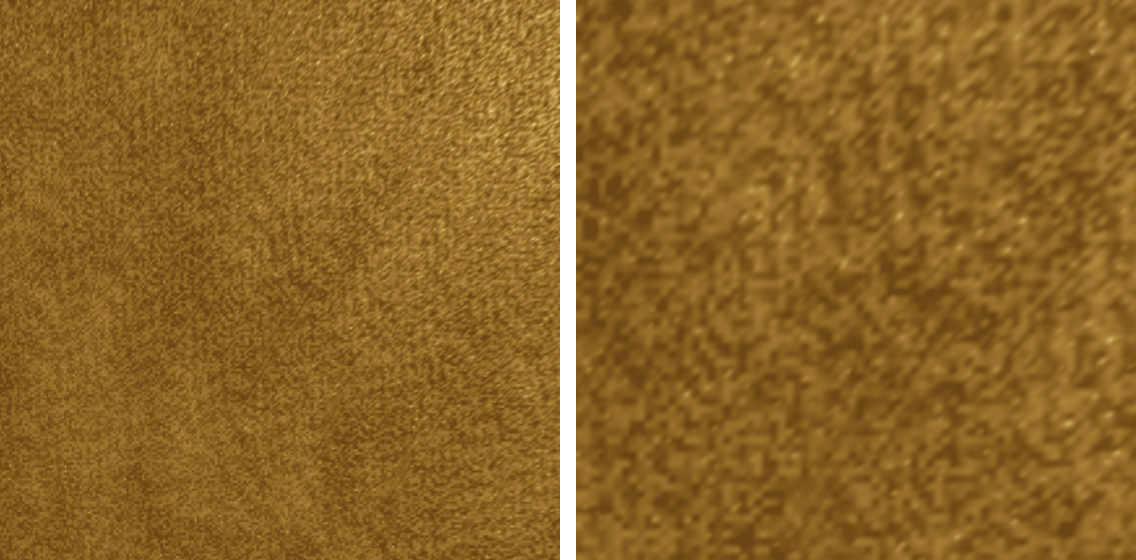
Left: the whole. Right: its middle third, enlarged.
This texture is drawn by a three.js fragment shader. Its source:

```glsl
// Brushed gold metallic paint with mottling, fine grain and glitter flecks.
varying vec2 vUv;

#define DARK_GOLD vec3(0.455, 0.305, 0.092)
#define MID_GOLD vec3(0.560, 0.400, 0.140)
#define LIGHT_GOLD vec3(0.650, 0.490, 0.210)
#define GLINT_GOLD vec3(0.900, 0.770, 0.470)
#define FLOW_ORIGIN vec2(-0.30, -0.15)
#define GLOW_CENTER vec2(1.03, 0.93)
#define MOTTLE_SCALE 10.0
#define MOTTLE_CONTRAST 0.95
#define GRAIN_SCALE 215.0
#define GRAIN_CONTRAST 0.95
#define GLINT_SCALE 85.0
#define GLINT_STRENGTH 0.95

float hash(vec2 p) {
  return fract(sin(dot(p, vec2(127.1, 311.7))) * 43758.5453);
}

float noise(vec2 p) {
  vec2 cell = floor(p);
  vec2 f = fract(p);
  f = f * f * (3.0 - 2.0 * f);
  float low = mix(hash(cell), hash(cell + vec2(1.0, 0.0)), f.x);
  float high = mix(hash(cell + vec2(0.0, 1.0)), hash(cell + 1.0), f.x);
  return mix(low, high, f.y);
}

// Cloudy stains, centred on zero
float mottle(vec2 p) {
  float sum = 0.0;
  float weight = 0.36;
  for (int i = 0; i < 4; i++) {
    sum += weight * (noise(p) - 0.5);
    p = mat2(1.6, 1.2, -1.2, 1.6) * p + 17.3;
    weight *= 0.72;
  }
  return sum;
}

// Fine noise smeared along the flow, centred on zero
float grain(vec2 uv, vec2 flow, float smear) {
  float sum = 0.0;
  for (int i = -2; i <= 2; i++) {
    sum += noise((uv + flow * smear * float(i)) * GRAIN_SCALE);
  }
  return sum / 5.0 - 0.5;
}

// Scattered soft flecks, drawn out along the flow
float glints(vec2 uv, vec2 flow, float reach, float density, float scale) {
  vec2 p = uv * scale;
  vec2 size = vec2(mix(0.0019, 0.0042, reach), mix(0.0016, 0.0021, reach));
  float sum = 0.0;
  for (int y = -1; y <= 1; y++) {
    for (int x = -1; x <= 1; x++) {
      vec2 cell = floor(p) + vec2(float(x), float(y));
      vec2 jitter = vec2(hash(cell + 3.7), hash(cell + 51.3));
      vec2 d = (cell + jitter - p) / scale;
      vec2 q = vec2(dot(d, flow), dot(d, vec2(-flow.y, flow.x))) / size;
      float shine = hash(cell + 92.1);
      float present = step(hash(cell + 23.9), density);
      sum += present * shine * shine * exp(-dot(q, q));
    }
  }
  return sum;
}

// Gold ramp from shadow through midtone to highlight
vec3 goldRamp(float tone) {
  vec3 color = mix(DARK_GOLD, MID_GOLD, clamp(tone * 2.0, -0.35, 1.0));
  color = mix(color, LIGHT_GOLD, clamp(tone * 2.0 - 1.0, 0.0, 1.0));
  return mix(color, GLINT_GOLD, clamp((tone - 1.0) * 0.75, 0.0, 1.0));
}

void main() {
  // Flow fans out from beyond the lower left and lengthens with distance
  vec2 fan = vUv - FLOW_ORIGIN;
  vec2 flow = normalize(fan);
  float reach = smoothstep(0.5, 1.7, length(fan));
  float glow = 1.0 - smoothstep(0.0, 0.8, distance(vUv, GLOW_CENTER));

  // Broad light and stains
  float tone = 0.31 + 0.11 * vUv.x + 0.07 * vUv.y + 0.32 * glow;
  float stain = mottle(vUv * vec2(1.15, 0.9) * MOTTLE_SCALE);
  tone += stain * MOTTLE_CONTRAST * (1.0 - 0.35 * reach);

  // Metallic grain, stronger in the light
  float smear = mix(0.0004, 0.0019, reach);
  tone += grain(vUv, flow, smear) * GRAIN_CONTRAST * (1.0 + 0.6 * reach + 0.8 * glow);

  // Two sizes of glitter spacing
  float density = mix(0.30, 0.85, glow);
  float glitter = glints(vUv, flow, reach, density, GLINT_SCALE);
  glitter += 0.6 * glints(vUv + 0.37, flow, reach, density, GLINT_SCALE * 1.5);
  tone += glitter * GLINT_STRENGTH;

  gl_FragColor = vec4(goldRamp(tone), 1.0);
}
```
